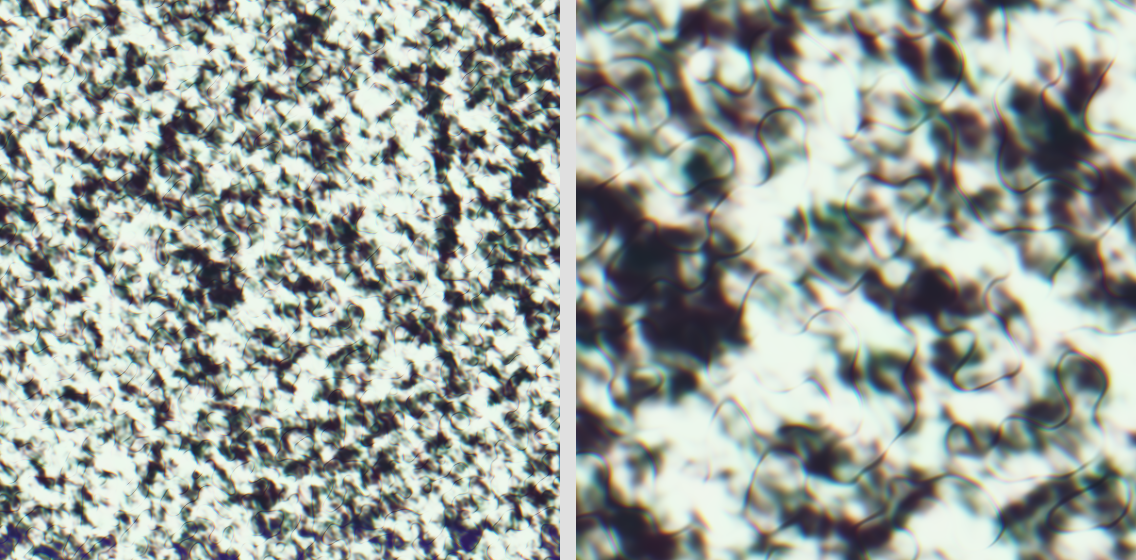
Left: the whole. Right: its middle third, enlarged.
Reproduce this texture procedurally as a WebGL 1 fragment shader.

```glsl
precision highp float;
// Speckled mineral surface: pale green-white grains, dark clumps and one crack.
// Rotated octaves of gradient noise are turned into even shares of tone, and
// the colour channels are sampled slightly apart to give pink and green fringes.

uniform vec2 u_resolution;

#define BASE_FREQ 7.0      // cells across the canvas in the coarsest octave
#define PEAK_OCTAVE 2.2    // octave carrying most of the contrast
#define OCTAVE_SPREAD 1.2
#define WARP 0.006         // raggedness of grain edges
#define STRETCH 1.35       // elongation of grains along the diagonal
#define FRINGE 0.0016      // distance between colour channels
#define VEIN_DEPTH 0.6     // darkness of thin outlines
#define SEAM_LIGHT 1.3     // strength of the upright pale bands
#define CRACK_DEPTH 1.9
#define NOISE_SIGMA 0.2117 // standard deviation of gradientNoise

const vec3 GREEN_TINT = vec3(-0.020, 0.020, -0.022);
const vec3 PURPLE_TINT = vec3(-0.005, -0.020, 0.035);
const vec3 BLUE_STAIN = vec3(0.01, 0.0, 0.17);

float hash(vec2 p) {
  return fract(sin(dot(p, vec2(127.1, 311.7))) * 43758.5453);
}

vec2 gradientAt(vec2 cell) {
  float angle = 6.28318 * hash(cell);
  return vec2(cos(angle), sin(angle));
}

float gradientNoise(vec2 p) {
  vec2 i = floor(p), f = fract(p);
  vec2 w = f * f * (3.0 - 2.0 * f);
  vec2 e = vec2(1.0, 0.0);
  float bottom = mix(dot(gradientAt(i), f),
                     dot(gradientAt(i + e), f - e), w.x);
  float top = mix(dot(gradientAt(i + e.yx), f - e.yx),
                  dot(gradientAt(i + 1.0), f - 1.0), w.x);
  return mix(bottom, top, w.y);
}

vec2 rotate(vec2 p, float angle) {
  float c = cos(angle), s = sin(angle);
  return vec2(c * p.x - s * p.y, s * p.x + c * p.y);
}

// Sum of octaves, scaled to unit deviation
float grains(vec2 p) {
  float sum = 0.0, power = 0.0, freq = BASE_FREQ;
  for (int i = 0; i < 5; i++) {
    float octave = float(i);
    float d = (octave - PEAK_OCTAVE) / OCTAVE_SPREAD;
    float amp = exp(-0.5 * d * d);
    vec2 q = rotate(p, 0.75 + 0.22 * sin(octave * 2.4));
    q *= freq * vec2(1.0 / sqrt(STRETCH), sqrt(STRETCH));
    sum += amp * gradientNoise(q + 17.3 * octave);
    power += amp * amp;
    freq *= 2.05;
  }
  return sum / (NOISE_SIGMA * sqrt(power));
}

// Ragged dark line, nearly upright, on the right side
float crack(vec2 p) {
  float center = 0.775 + 0.08 * (0.9 - p.y) + 0.02 * gradientNoise(p * 9.0);
  float width = 0.022 + 0.014 * gradientNoise(p.yy * 12.0 + 4.0);
  float span = smoothstep(0.36, 0.43, p.y) * (1.0 - smoothstep(0.84, 0.94, p.y));
  return span * (1.0 - smoothstep(0.3 * width, width, abs(p.x - center)));
}

// Brightness from the rank of each point among all grains
float tone(vec2 p) {
  vec2 w = p * 30.0;
  p += WARP * vec2(gradientNoise(w + 5.2), gradientNoise(w + 41.7));
  float vein = 1.0 - smoothstep(0.0, 0.08, abs(gradientNoise(p * 34.0 + 71.0)));
  float seam = gradientNoise(p * vec2(7.0, 2.0) + 23.0);
  float level = grains(p) + 0.1 - VEIN_DEPTH * vein;
  level += SEAM_LIGHT * seam - CRACK_DEPTH * crack(p);
  float rank = 1.0 / (1.0 + exp(-1.7 * level));
  return 0.14 + 0.81 * (1.0 - pow(1.0 - rank, 1.7));
}

void main() {
  vec2 uv = gl_FragCoord.xy / u_resolution;
  vec2 shift = FRINGE * vec2(0.8, 0.6);
  vec3 color = vec3(tone(uv + shift), tone(uv), tone(uv - shift));

  // Green-white lights, purple darks, and blue stains along the bottom
  float luma = dot(color, vec3(0.33333));
  float dark = 1.0 - smoothstep(0.20, 0.40, luma);
  color += mix(GREEN_TINT, PURPLE_TINT, dark);
  color += BLUE_STAIN * dark * (1.0 - smoothstep(0.02, 0.10, uv.y));

  // Faint rose and green patches, strongest in the middle tones
  float midtone = 4.0 * luma * (1.0 - luma);
  color += 0.12 * midtone * gradientNoise(uv * 38.0 + 9.0) * vec3(1.0, -0.5, 0.1);

  gl_FragColor = vec4(clamp(color, 0.0, 1.0), 1.0);
}
```
